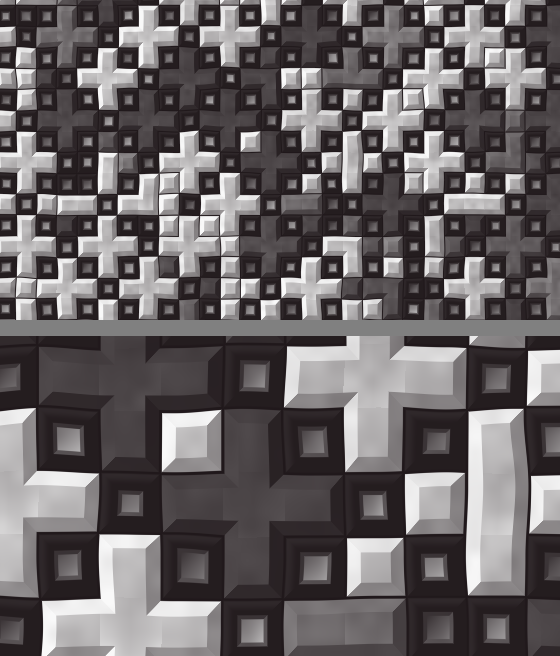
Top: the whole. Bottom: its middle third, enlarged.
A WebGL 1 fragment shader for this pattern:

```glsl
precision highp float;
uniform vec2 u_resolution;

const vec2 CELLS_PER_HEIGHT = vec2(15.7, 15.25);
const vec2 GRID_OFFSET = vec2(0.21, 0.0);
const float BEVEL = 0.25;           // facet width, in cells
const float SEAM = 0.025;           // dark gap around each block
const float WOBBLE = 0.10;          // unevenness of the grid
const float WEAR = 0.09;            // mottling of the surface
const float WHOLE_CROSS = 0.62;     // share of complete crosses
const float LOOSE_LINK = 0.35;      // joined arms in broken crosses
const float BRIGHT_SHARE = 0.66;
const float PATCHINESS = 0.9;       // clustering of dark blocks
const float ODD_CELL = 0.14;        // pits and blocks that swap roles
const vec2 LIGHT_SLOPE = vec2(-0.25, 0.22);
const vec2 DARK_SLOPE = vec2(-0.08, 0.05);
const vec3 INK = vec3(0.125, 0.095, 0.105);
const vec3 PAPER = vec3(0.975, 0.975, 0.975);

float hash(vec2 p) {
  vec3 h = fract(p.xyx * 0.1031);
  h += dot(h, h.yzx + 33.33);
  return fract((h.x + h.y) * h.z);
}

float noise(vec2 p) {
  vec2 i = floor(p), f = fract(p);
  f = f * f * (3.0 - 2.0 * f);
  return mix(mix(hash(i), hash(i + vec2(1.0, 0.0)), f.x),
             mix(hash(i + vec2(0.0, 1.0)), hash(i + 1.0), f.x), f.y);
}

// Cross centres sit on a diagonal lattice, so every arm has one owner.
bool isCentre(vec2 cell) {
  return mod(cell.x + 0.5, 2.0) > 1.0 && mod(cell.x + cell.y + 0.5, 4.0) < 1.0;
}

float armLink(vec2 centre, vec2 dir) {
  float whole = step(hash(centre + 17.0), WHOLE_CROSS);
  return max(whole, step(hash(centre * 3.0 + dir + 41.0), LOOSE_LINK));
}

float joined(vec2 cell, vec2 dir) {
  if (isCentre(cell)) return armLink(cell, dir);
  if (isCentre(cell + dir)) return armLink(cell + dir, -dir);
  return 0.0;
}

float facetShade(vec2 dir, float level) {
  return mix(0.12 + dot(dir, DARK_SLOPE), 0.75 + dot(dir, LIGHT_SLOPE), level);
}

// relief.x is the distance to the nearest edge, relief.y the shade.
void addFacet(inout vec2 relief, float dist, float shade, float px) {
  float cover = clamp((relief.x - dist) / (1.4 * px) + 0.5, 0.0, 1.0);
  relief = vec2(min(relief.x, dist), mix(relief.y, shade, cover));
}

float blockShade(vec2 cell, vec2 q, vec2 source, float px) {
  float bias = PATCHINESS * (noise(source / 4.5 + 7.0) - 0.5);
  float bright = step(hash(source + 73.0), BRIGHT_SHARE + bias);
  float tint = hash(source + 91.0);
  float level = mix(0.4 * tint * tint, 0.88 + 0.12 * tint, bright);

  // Flat top, with a soft fold where the arms of a cross meet
  float fold = isCentre(cell) ? abs(q.x) - q.y : 0.5 * q.y - 0.3 * q.x;
  float face = mix(0.19, 0.74, level) + 0.14 * fold * mix(0.4, 1.0, level);
  vec2 relief = vec2(BEVEL, face);
  vec2 dir = vec2(1.0, 0.0);
  for (int i = 0; i < 4; i++) {
    vec2 turn = vec2(-dir.y, dir.x);
    float link = joined(cell, dir);
    float side = 0.5 - dot(q, dir);
    float nextSide = 0.5 - dot(q, turn);
    addFacet(relief, side + 9.0 * link, facetShade(dir, level), px);
    // Inner corner between two joined arms
    float corner = link * joined(cell, turn);
    float mitre = clamp((side - nextSide) / (1.4 * px) + 0.5, 0.0, 1.0);
    float shade = mix(facetShade(turn, level), facetShade(dir, level), mitre);
    addFacet(relief, max(side, nextSide) + 9.0 * (1.0 - corner), shade, px);
    dir = turn;
  }
  return relief.y * smoothstep(SEAM - px, SEAM + px, relief.x);
}

float pitShade(vec2 cell, vec2 q, float px) {
  float tint = hash(cell + 29.0);
  float radius = 0.21 + 0.05 * hash(cell + 53.0);
  vec2 a = abs(q);
  float edge = max(a.x, a.y);
  float lit = smoothstep(-px, px, q.x - q.y);
  float shade = 0.02 + 0.05 * (1.0 - lit) * smoothstep(0.3, 0.45, edge);
  float rim = mix(0.12, 0.25, lit);
  shade = mix(rim, shade, smoothstep(radius - px, radius + px, edge));
  float stud = 0.24 + 0.32 * tint + 0.4 * (q.x - q.y);
  float inner = radius - 0.065;
  shade = mix(stud, shade, smoothstep(inner - px, inner + px, edge));
  return shade * smoothstep(0.5, 0.5 - SEAM - px, edge);
}

void main() {
  vec2 grid = gl_FragCoord.xy / u_resolution.y * CELLS_PER_HEIGHT + GRID_OFFSET;
  float px = CELLS_PER_HEIGHT.y / u_resolution.y * 0.7;
  vec2 sway = vec2(noise(grid * 0.9 + 11.0), noise(grid * 0.9 + 37.0)) - 0.5;
  vec2 bent = grid + WOBBLE * sway;
  vec2 cell = floor(bent);
  vec2 q = bent - cell - 0.5;

  // Find the cross that this cell belongs to
  bool owned = isCentre(cell);
  bool linked = owned;
  vec2 source = cell;
  vec2 dir = vec2(1.0, 0.0);
  for (int i = 0; i < 4; i++) {
    if (!isCentre(cell) && isCentre(cell + dir)) {
      owned = true;
      linked = joined(cell, dir) > 0.5;
      if (linked) source = cell + dir;
    }
    dir = vec2(-dir.y, dir.x);
  }
  bool swapped = !linked && hash(cell + 5.0) < ODD_CELL;
  bool block = swapped ? !owned : owned;

  float shade = block ? blockShade(cell, q, source, px) : pitShade(cell, q, px);
  shade += WEAR * (noise(grid * 3.5) - 0.5) * smoothstep(0.0, 0.4, shade);
  gl_FragColor = vec4(mix(INK, PAPER, clamp(shade, 0.0, 1.0)), 1.0);
}
```
